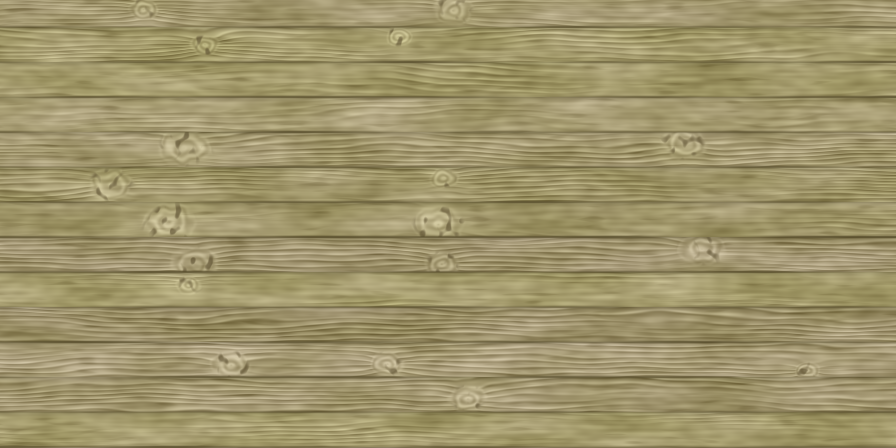
This texture is drawn by a WebGL 1 fragment shader. Its source:

```glsl
precision highp float;
// Weathered olive-tan timber cladding: horizontal planks with wavy grain, thin seams and knots.

uniform vec2 u_resolution;

const float PLANKS = 12.8;        // planks over the canvas height
const float SEAM_OFFSET = 0.03;   // height of the lowest seam, in planks
const float SEAM_WIDTH = 0.045;   // in planks
const float GRAIN_LINES = 6.5;    // growth lines per plank
const float GRAIN_DEPTH = 0.27;
const float KNOT_CELL = 8.5;      // at most one knot per cell, in plank heights
const float KNOT_CHANCE = 0.27;
const vec3 DARK_WOOD = vec3(0.47, 0.42, 0.26);
const vec3 LIGHT_WOOD = vec3(0.80, 0.76, 0.60);
const vec3 SEAM_COLOR = vec3(0.34, 0.30, 0.17);
const vec3 KNOT_COLOR = vec3(0.36, 0.31, 0.19);
const vec3 OLIVE_TINT = vec3(0.99, 1.01, 0.93);
const vec3 GREY_TINT = vec3(1.0, 0.99, 1.05);
const float TAU = 6.28319;

float hash(vec2 p) {
  p = fract(p * vec2(0.1031, 0.1137));
  p += dot(p, p.yx + 33.33);
  return fract((p.x + p.y) * p.x * 7.31 + p.y * 91.7);
}

vec2 gradient(vec2 cell) {
  float angle = TAU * hash(cell);
  return vec2(cos(angle), sin(angle));
}

// Gradient noise, roughly -0.7 to 0.7
float noise(vec2 p) {
  vec2 i = floor(p);
  vec2 f = p - i;
  vec2 u = f * f * f * (f * (f * 6.0 - 15.0) + 10.0);
  vec2 e = vec2(1.0, 0.0);
  float low = mix(dot(gradient(i), f), dot(gradient(i + e), f - e), u.x);
  float high = mix(dot(gradient(i + e.yx), f - e.yx),
                   dot(gradient(i + 1.0), f - 1.0), u.x);
  return mix(low, high, u.y);
}

void main() {
  // Plank coordinates: x along the board, y across it, both in plank heights
  vec2 board = gl_FragCoord.xy / u_resolution.y * PLANKS;
  board.y -= SEAM_OFFSET;
  float pixel = PLANKS / u_resolution.y;
  float row = floor(board.y);
  vec2 q = vec2(board.x, board.y - row);
  float seed = hash(vec2(row + 17.0, 5.0));
  vec2 shift = vec2(seed * 60.0 + 20.0, row * 23.0 + 70.0);

  // Knot of this cell, often cut by a plank edge
  vec2 cell = vec2(floor(q.x / KNOT_CELL) + 3.0, row + 41.0);
  float hasKnot = step(hash(cell), KNOT_CHANCE);
  vec2 center = vec2((cell.x - 3.0 + mix(0.22, 0.78, hash(cell + 7.0))) * KNOT_CELL,
                     mix(0.1, 0.8, hash(cell + 13.0)));
  float size = mix(0.45, 1.1, hash(cell + 29.0));
  vec2 toKnot = (q - center) * vec2(0.72, 1.0) / size;
  float knotDist = length(toKnot) + 0.12 * noise(q * 3.0 + shift);
  float bulge = hasKnot * exp(-2.0 * knotDist * knotDist);
  float knot = hasKnot * (1.0 - smoothstep(0.38, 0.62, knotDist));

  // Growth lines drift along the plank and bend around the knot
  float lines = q.y * GRAIN_LINES * mix(0.8, 1.2, hash(vec2(row + 3.0, 51.0)));
  lines += 2.6 * noise(vec2(q.x * 0.13, q.y * 0.9) + shift);
  lines += 0.7 * noise(vec2(q.x * 0.55, q.y * 2.2) + shift + 9.0);
  lines += 1.6 * bulge * toKnot.y / (abs(toKnot.y) + 0.25);
  float wave = sin(TAU * lines + 0.7 * sin(TAU * lines));
  float patches = noise(vec2(q.x * 0.16, q.y * 1.3) + shift + 31.0);
  float strength = smoothstep(-0.4, 0.45, patches + 0.7 * (seed - 0.5));

  // Fine fibres, soft stains and short weathered scratches
  float fibre = noise(vec2(q.x * 0.6, q.y * 9.0) + shift + 3.0);
  float streak = noise(vec2(q.x * 1.8, q.y * 5.0) + shift + 57.0);
  float stain = noise(vec2(q.x * 0.35, q.y * 1.4) + shift + 83.0);
  float scratch = smoothstep(0.25, 0.5, noise(vec2(q.x * 0.9, q.y * 7.0) + shift + 101.0));

  float tone = 0.5 + 0.16 * (hash(vec2(row + 9.0, 77.0)) - 0.5);
  tone += GRAIN_DEPTH * strength * wave * (1.0 - knot);
  tone += 0.26 * fibre + 0.22 * streak + 0.34 * stain - 0.16 * scratch;

  // Knot rings, pale halo and dark cracked flecks
  float rings = sin(knotDist * 26.0 + 2.0 * noise(q * 2.5 + shift));
  tone += knot * (0.10 + 0.17 * rings) + 0.12 * bulge;
  float fleck = knot * smoothstep(0.12, 0.42, noise(q * vec2(4.0, 3.2) + shift + 11.0));

  vec3 color = mix(DARK_WOOD, LIGHT_WOOD, clamp(tone, -0.1, 1.1));
  float tint = 0.5 + 0.7 * (hash(vec2(row + 21.0, 33.0)) - 0.5) + 0.6 * stain;
  color *= mix(OLIVE_TINT, GREY_TINT, clamp(tint, 0.0, 1.0));
  color = mix(color, KNOT_COLOR, 0.65 * fleck);

  // Seams: uneven dark joints with a faint shadow on the board below
  float edge = min(q.y, 1.0 - q.y);
  float seamId = floor(board.y + 0.5);
  float wear = noise(vec2(q.x * 0.3, seamId * 3.7 + 60.3));
  float seam = 1.0 - smoothstep(SEAM_WIDTH * 0.4, SEAM_WIDTH * 0.6 + pixel, edge);
  float shadow = smoothstep(0.82, 1.0, q.y);
  color *= 1.0 - 0.07 * shadow;
  color = mix(color, SEAM_COLOR, seam * clamp(0.42 + 0.8 * wear, 0.12, 0.8));

  gl_FragColor = vec4(color, 1.0);
}
```
